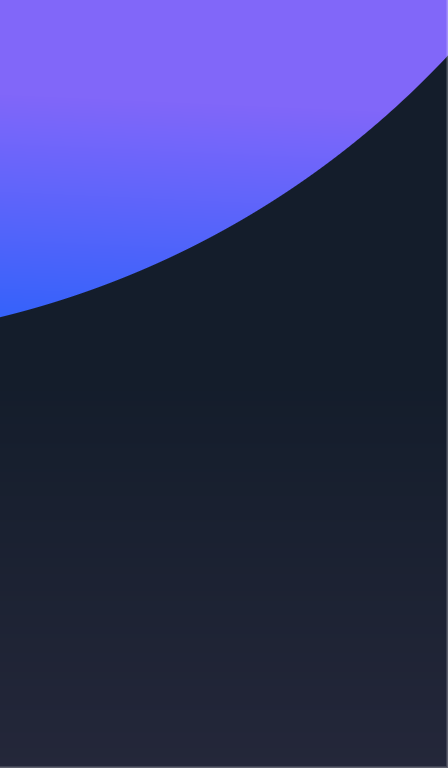
This background is drawn by a WebGL 1 fragment shader. Its source:

```glsl
precision highp float;

uniform vec2 u_resolution;

// Lengths are in canvas heights
#define DISC_CENTER vec2(-0.279, 1.734)
#define DISC_RADIUS 1.1805
#define VIOLET vec3(0.504, 0.402, 0.978)
#define BLUE vec3(0.208, 0.384, 0.982)
#define NIGHT vec3(0.077, 0.113, 0.169)
#define SLATE vec3(0.141, 0.153, 0.227)
#define GLOW_TILT 0.045
#define RIM_WIDTH 0.00195
#define RIM_LIGHT 0.27

// Dark ground: flat above the middle, lighter toward the bottom
vec3 groundColor(vec2 p) {
  return mix(SLATE, NIGHT, clamp(p.y / 0.505, 0.0, 1.0));
}

// Disc fill: violet at the top, blue at the lower left
vec3 discColor(vec2 p) {
  float height = p.y + GLOW_TILT * p.x;
  return mix(BLUE, VIOLET, clamp((height - 0.588) / 0.289, 0.0, 1.0));
}

void main() {
  vec2 p = gl_FragCoord.xy / u_resolution.y;
  float aspect = u_resolution.x / u_resolution.y;
  float pixel = 1.0 / u_resolution.y;

  // Large disc with a smooth edge
  float discDistance = length(p - DISC_CENTER) - DISC_RADIUS;
  float discMask = clamp(0.5 - discDistance / pixel, 0.0, 1.0);
  vec3 color = mix(groundColor(p), discColor(p), discMask);

  // Faint light rim along the right and bottom borders
  float borderDistance = min(aspect - p.x, p.y);
  float rimMask = clamp(0.5 + (RIM_WIDTH - borderDistance) / pixel, 0.0, 1.0);
  color = mix(color, vec3(1.0), RIM_LIGHT * rimMask);

  gl_FragColor = vec4(color, 1.0);
}
```
